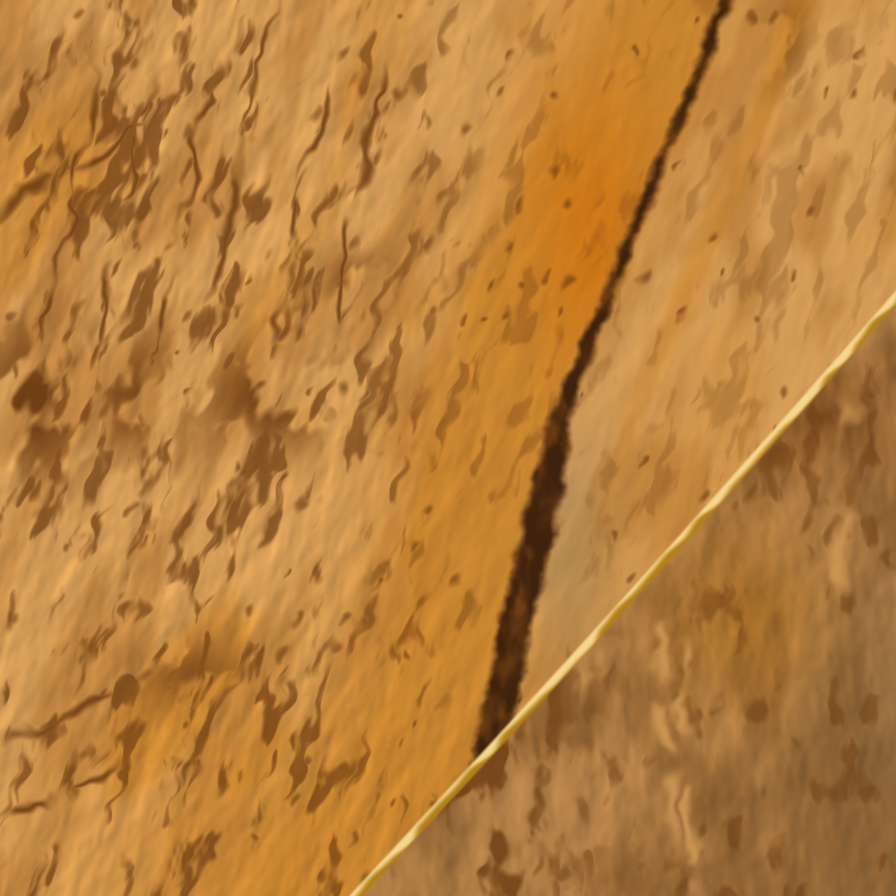
This texture is drawn by a Shadertoy shader. Its source:

```glsl
// Weathered ochre sandstone with a dark leaning crack and a taut pale rope across a shaded slab.

const vec3 TAN = vec3(0.83, 0.61, 0.34);
const vec3 SAND = vec3(0.75, 0.52, 0.26);
const vec3 OCHRE = vec3(0.78, 0.51, 0.17);
const vec3 RUST = vec3(0.81, 0.45, 0.06);
const vec3 SHADE = vec3(0.42, 0.23, 0.07);
const vec3 CREVICE = vec3(0.22, 0.11, 0.04);
const vec3 ROPE_LIGHT = vec3(0.96, 0.84, 0.56);
const vec3 ROPE_DARK = vec3(0.70, 0.50, 0.10);

float hash(vec2 p) {
  p = fract(p * vec2(123.34, 456.21));
  p += dot(p, p + 45.32);
  return fract(p.x * p.y);
}

float noise(vec2 p) {
  vec2 i = floor(p), f = fract(p);
  f = f * f * (3.0 - 2.0 * f);
  return mix(mix(hash(i), hash(i + vec2(1, 0)), f.x),
             mix(hash(i + vec2(0, 1)), hash(i + vec2(1, 1)), f.x), f.y);
}

float fbm(vec2 p) {
  float sum = 0.0, amp = 0.57;
  for (int i = 0; i < 3; i++) {
    sum += amp * noise(p);
    p = mat2(1.6, 1.2, -1.2, 1.6) * p + 7.3;
    amp *= 0.5;
  }
  return sum;
}

// Noise offset that roughens outlines
vec2 wobble(vec2 p, float scale, float amount) {
  return amount * (vec2(noise(p * scale), noise(p * scale + 40.0)) - 0.5);
}

// Soft round patch
float blob(vec2 p, float x, float y, float w, float h) {
  vec2 d = (p - vec2(x, y)) / vec2(w, h);
  return exp(-dot(d, d));
}

// Irregular dark flecks, denser in some patches
float flecks(vec2 p, vec2 scale, float threshold) {
  float patchy = 0.16 * (noise(p * 9.0 + 3.0) - 0.5);
  return smoothstep(threshold, threshold + 0.2, fbm((p + wobble(p, 50.0, 0.012)) * scale) + patchy);
}

// Sparse small pits, one possible pit per cell
float pits(vec2 p, vec2 cells, float density) {
  vec2 q = (p + wobble(p, 80.0, 0.01)) * cells, id = floor(q);
  vec2 centre = 0.35 + 0.3 * vec2(hash(id + 3.1), hash(id + 8.7));
  float size = mix(0.16, 0.34, hash(id + 5.9));
  return smoothstep(1.0, 0.1, length(fract(q) - centre) / size) * step(hash(id + 1.7), density);
}

// Wavering soft line of uneven strength and width
float seam(vec2 p, vec2 a, vec2 b, float width) {
  p += wobble(p, 20.0, 0.024) + wobble(p, 70.0, 0.009);
  vec2 ab = b - a;
  float t = clamp(dot(p - a, ab) / dot(ab, ab), 0.0, 1.0);
  float taper = smoothstep(-0.04, 0.1, t) * smoothstep(1.04, 0.85, t);
  width *= mix(0.5, 1.2, noise(p * 50.0));
  return smoothstep(width, 0.0, length(p - a - ab * t)) * taper * smoothstep(0.1, 0.6, noise(p * 30.0 + a * 90.0));
}

float crackX(float y) {
  float d = y - 0.55;
  return 0.632 + d * mix(0.22, 0.395, smoothstep(-0.1, 0.1, d)) + 0.01 * (fbm(vec2(y * 40.0, 2.0)) - 0.5);
}

// Side light on stretched grain
float relief(vec2 p, vec2 scale) {
  return fbm(p * scale) - fbm((p + vec2(0.006, -0.005)) * scale);
}

vec3 upperFace(vec2 p) {
  vec2 q = vec2(p.x - 0.3 * p.y, p.y);
  float side = p.x - crackX(p.y);
  float left = smoothstep(0.02, -0.02, side);
  vec3 col = mix(SAND, TAN, smoothstep(0.28, 0.58, fbm(q * vec2(22, 9))));

  // Iron stains
  float stain = left * exp(-pow((side + 0.06) / 0.11, 2.0)) + 0.7 * blob(p, 0.3, 0.0, 0.22, 0.2);
  stain += 0.55 * smoothstep(0.5, 0.72, fbm(q * vec2(8, 5) + 11.0)) * mix(0.5, 1.0, left);
  col = mix(col, OCHRE, min(stain, 0.9));
  col = mix(col, RUST, 0.75 * left * blob(p, 0.66, 0.74, 0.07, 0.16));
  float streak = exp(-pow((side - 0.085) / 0.018, 2.0)) * noise(q * vec2(30, 6));
  col = mix(col, OCHRE, streak);
  col = mix(col, vec3(0.68, 0.53, 0.33), 0.7 * (1.0 - left) * blob(p, 0.64, 0.38, 0.05, 0.15));

  // Grain, flecks and eroded clumps
  float rough = mix(0.35, 1.0, smoothstep(0.68, 0.3, p.x));
  col *= 1.0 + 0.38 * rough * relief(q, vec2(50, 20));
  float dark = 0.7 * rough * flecks(q, vec2(62, 22), 0.58);
  dark = max(dark, 0.6 * pits(q, vec2(36, 24), 0.13));
  float eroded = blob(p, 0.03, 0.55, 0.06, 0.09) + blob(p, 0.31, 0.56, 0.07, 0.06)
    + 0.8 * blob(p, 0.15, 0.56, 0.07, 0.07) + 0.7 * blob(p, 0.4, 0.68, 0.04, 0.04)
    + 0.7 * blob(p, 0.21, 0.25, 0.06, 0.04) + 0.5 * blob(p, 0.88, 0.95, 0.03, 0.06);
  dark = max(dark, 0.95 * min(eroded, 1.0) * flecks(q + 0.5, vec2(36, 18), 0.43));

  // Fissures and slanting ledges
  float fissure = 0.0;
  for (int i = 0; i < 6; i++) {
    vec2 foot = vec2(0.04 + 0.065 * float(i), 0.58 + 0.14 * hash(vec2(i, 2)));
    fissure = max(fissure, seam(p, foot, foot + vec2(0.07, 0.34), 0.008));
  }
  fissure = max(fissure, seam(p, vec2(-0.03, 0.755), vec2(0.19, 0.865), 0.012));
  fissure = max(fissure, seam(p, vec2(-0.03, 0.15), vec2(0.2, 0.26), 0.012));
  fissure = max(fissure, seam(p, vec2(-0.03, 0.08), vec2(0.15, 0.145), 0.011));
  col = mix(col, SHADE, max(dark, 0.85 * fissure));

  // Main crack, ragged and widest near its foot
  float halfWidth = 0.005 + 0.012 * smoothstep(0.65, 0.4, p.y) + 0.009 * (fbm(p * 60.0) - 0.3);
  float crack = smoothstep(halfWidth + 0.006, halfWidth - 0.006, abs(side));
  float lit = smoothstep(0.35, 0.8, fbm(p * vec2(50, 25)));
  return mix(col, mix(CREVICE, SHADE, lit), crack * 0.95);
}

vec3 lowerSlab(vec2 p) {
  vec3 col = mix(vec3(0.57, 0.39, 0.20), vec3(0.70, 0.50, 0.28), smoothstep(0.25, 0.65, fbm(p * vec2(20, 10))));
  col = mix(col, vec3(0.67, 0.44, 0.15), 0.8 * blob(p, 0.83, 0.31, 0.09, 0.1));
  col = mix(col, SHADE, 0.6 * blob(p, 0.91, 0.54, 0.08, 0.07));
  col = mix(col, vec3(0.50, 0.37, 0.22), 0.6 * blob(p, 1.0, 0.15, 0.1, 0.2));
  col *= 1.0 + 0.4 * relief(p, vec2(42, 20));
  float broken = flecks(p, vec2(40, 22), 0.45) * smoothstep(0.75, 0.55, p.x);
  col = mix(col, SHADE, max(0.8 * broken, 0.5 * flecks(p + 0.3, vec2(48, 24), 0.59)));

  // Pale mineral runs
  float run = seam(p, vec2(0.755, -0.04), vec2(0.735, 0.38), 0.018);
  run = max(run, seam(p, vec2(0.765, 0.0), vec2(0.768, 0.35), 0.014));
  run = max(run, seam(p, vec2(0.935, 0.34), vec2(0.95, 0.58), 0.022));
  return mix(col, TAN, 0.8 * run);
}

void mainImage(out vec4 fragColor, in vec2 fragCoord) {
  vec2 p = fragCoord / iResolution.xy;
  vec2 fromFoot = p - vec2(0.397, 0.0);
  float across = dot(fromFoot, vec2(-0.742, 0.67)) + 0.004 * sin(fromFoot.x * 5.2);
  vec3 col = mix(lowerSlab(p), upperFace(p), smoothstep(-0.004, 0.004, across));

  // Rope with a bright upper edge
  float glint = across + 0.008 * (noise(vec2(p.y * 50.0, 1.0)) - 0.5);
  vec3 rope = mix(ROPE_DARK, ROPE_LIGHT, smoothstep(-0.005, 0.003, glint));
  col = mix(col, rope, smoothstep(0.0075, 0.003, abs(across)));
  fragColor = vec4(col, 1.0);
}
```
